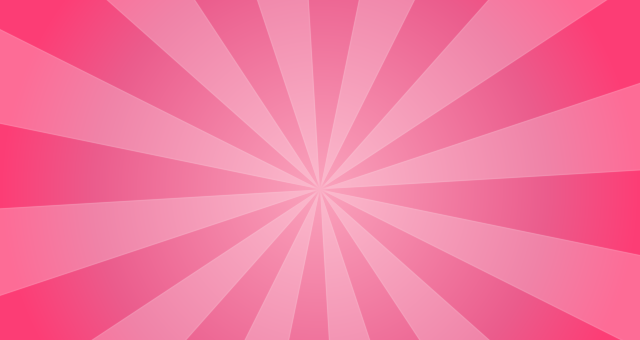
A Shadertoy shader for this background:

```glsl
// Pink sunburst: twelve pale rays over a three-stop radial gradient.

const vec3 CENTER_PINK = vec3(0.98, 0.64, 0.74);
const vec3 MID_ROSE    = vec3(0.92, 0.36, 0.55);
const vec3 EDGE_RED    = vec3(0.99, 0.24, 0.46);

// Radial background, with radius in canvas heights
vec3 radialGradient(float radius) {
    vec3 color = mix(CENTER_PINK, MID_ROSE, clamp(radius / 0.665, 0.0, 1.0));
    return mix(color, EDGE_RED, clamp((radius - 0.665) / 0.27, 0.0, 1.0));
}

// Approximate signed distance to the ray edges, positive inside a pale ray
float rayDistance(vec2 p) {
    const float rayCount = 12.0;
    float angle = atan(p.y, p.x) - radians(3.4);
    return length(p) * sin(rayCount * angle) / rayCount;
}

void mainImage(out vec4 fragColor, in vec2 fragCoord) {
    vec2 p = (fragCoord - vec2(0.5, 0.443) * iResolution.xy) / iResolution.y;
    float radius = length(p);
    float pixel = 1.0 / iResolution.y;

    vec3 color = radialGradient(radius);

    // Pale rays, softened where they converge
    float edge = rayDistance(p);
    float ray = smoothstep(-0.6 * pixel, 0.6 * pixel, edge);
    float converge = smoothstep(0.0, 0.03, radius);
    color = mix(color, vec3(1.0), 0.24 * mix(0.5, ray, converge));

    // Fine highlight along each ray edge
    float rim = 1.0 - smoothstep(0.0, 0.0015 + pixel, abs(edge - 0.001));
    color = mix(color, vec3(1.0), 0.08 * rim * smoothstep(0.03, 0.15, radius));

    fragColor = vec4(color, 1.0);
}
```
